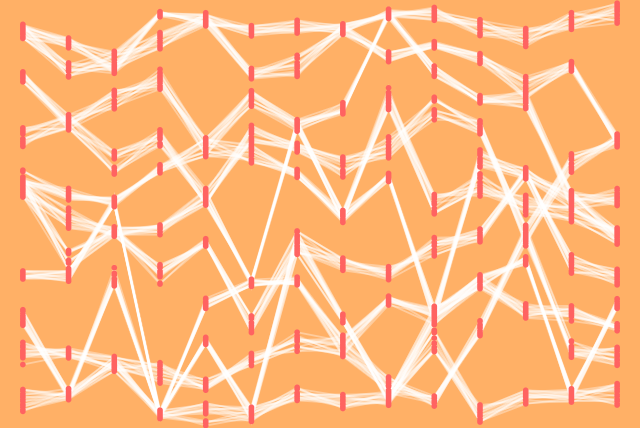
This pattern is drawn by a Shadertoy shader. Its source:

```glsl
// Parallel-coordinates chart: bundles of thin translucent strands run between
// evenly spaced columns. Each bundle follows a wavy lane and sometimes jumps to
// another; the strand ends are round dots that merge into upright bars.

const vec3 BACKGROUND = vec3(1.0, 0.69, 0.40);
const vec3 STRAND_COLOR = vec3(1.0, 1.0, 1.0);
const vec3 DOT_COLOR = vec3(1.0, 0.39, 0.38);

const float COLUMNS = 14.0;
const int LANES = 11;
const int STRANDS = 18;           // strands per bundle
const float STRAND_RADIUS = 0.0021;
const float STRAND_ALPHA = 0.36;
const float DOT_RADIUS = 0.0066;
const float MIN_SPREAD = 0.015;   // height of a node
const float MAX_SPREAD = 0.058;
const float WAVE_HEIGHT = 0.045;  // shared swing of neighbouring lanes
const float LANE_JITTER = 0.06;
const float JUMP_LOW = 0.42;      // chance of a lane jump at the bottom
const float JUMP_HIGH = 0.14;     // and at the top
const float JUMP_RANGE = 7.0;
const float EDGE_MARGIN = 0.032;

float hash(vec2 p) {
    return fract(sin(dot(p, vec2(127.1, 311.7))) * 43758.5453);
}

// Centre (x) and spread (y) of the node a bundle visits in a column
vec2 bundleNode(float bundle, float column) {
    float lastLane = float(LANES) - 1.0;
    vec2 key = vec2(bundle, column);
    float lane = bundle;
    if (hash(key + 17.3) < mix(JUMP_LOW, JUMP_HIGH, bundle / lastLane)) {
        lane += floor((hash(key + 41.9) - 0.5) * JUMP_RANGE + 0.5);
    }
    lane = clamp(lane, 0.0, lastLane);

    vec2 laneKey = vec2(lane, column);
    float center = (lane + 0.5) / float(LANES);
    center += WAVE_HEIGHT * sin(column * 1.15 + lane * 0.45);
    center += LANE_JITTER * (hash(laneKey + 5.7) - 0.5);
    center = clamp(center, EDGE_MARGIN, 1.0 - EDGE_MARGIN);
    float spread = mix(MIN_SPREAD, MAX_SPREAD, hash(laneKey + 73.1));
    return vec2(center, spread);
}

// Height at which one strand meets its node
float strandHeight(vec2 node, float strandId, float column) {
    return node.x + node.y * (hash(vec2(strandId, column + 0.37)) - 0.5);
}

// Antialiased coverage of a shape with the given distance to its centre
float coverage(float dist, float radius, float pixel) {
    return clamp((radius - dist) / pixel + 0.5, 0.0, 1.0);
}

void mainImage(out vec4 fragColor, in vec2 fragCoord) {
    float pixel = 1.0 / iResolution.y;
    vec2 p = fragCoord * pixel;
    float columnStep = iResolution.x * pixel / COLUMNS;

    // Segment between the columns to the left and right of this point
    float along = p.x / columnStep - 0.5;
    float left = floor(along);
    float right = left + 1.0;
    float t = along - left;
    float nearest = step(0.5, t);
    float dotX = (t - nearest) * columnStep;
    bool hasStrands = left >= 0.0 && right < COLUMNS;

    float uncovered = 1.0;
    float dotDistance = 1.0;
    for (int b = 0; b < LANES; b++) {
        float bundle = float(b);
        vec2 nodeA = bundleNode(bundle, left);
        vec2 nodeB = bundleNode(bundle, right);
        for (int s = 0; s < STRANDS; s++) {
            float strandId = bundle * 37.0 + float(s);
            float yA = strandHeight(nodeA, strandId, left);
            float yB = strandHeight(nodeB, strandId, right);

            // Translucent strand, measured across its slope
            if (hasStrands) {
                float slant = columnStep / length(vec2(columnStep, yB - yA));
                float dist = abs(p.y - mix(yA, yB, t)) * slant;
                uncovered *= 1.0 - STRAND_ALPHA * coverage(dist, STRAND_RADIUS, pixel);
            }

            // Dot on the nearest column
            float dotY = p.y - mix(yA, yB, nearest);
            dotDistance = min(dotDistance, length(vec2(dotX, dotY)));
        }
    }

    vec3 color = mix(STRAND_COLOR, BACKGROUND, uncovered);
    color = mix(color, DOT_COLOR, coverage(dotDistance, DOT_RADIUS, pixel));
    fragColor = vec4(color, 1.0);
}
```
